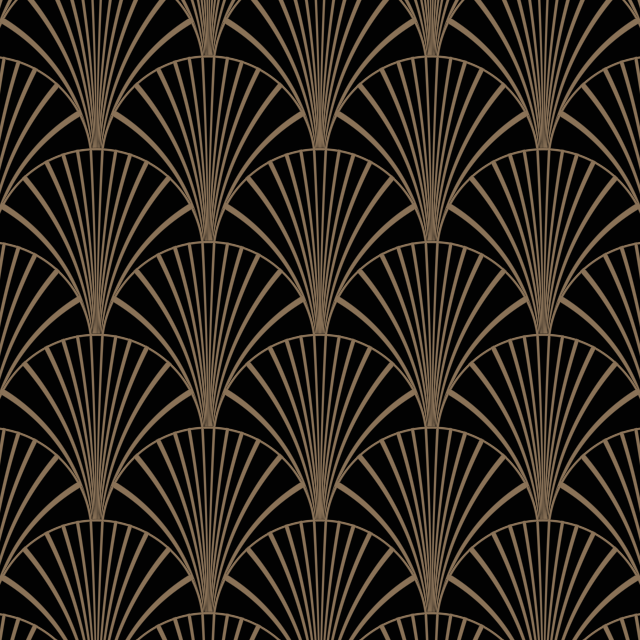
This pattern is drawn by a Shadertoy shader. Its source:

```glsl
// Art deco scallops: bronze fans of curved, tapering spokes on black.
// Each fan is a disc of radius 1; staggered rows are painted from the top
// down, so lower discs hide the feet of the fans above them.

const float DISCS_PER_CANVAS = 6.0;      // disc radii across the canvas
const float COLUMN_STEP = 2.094;
const float ROW_STEP = 0.870;
const vec2 FAN_TOP = vec2(3.0, 4.602);   // crown of one reference fan
const float RIM_HALF_WIDTH = 0.0115;
const int SPOKES = 6;                    // spokes on each side of a fan
const float TIP_X[6] = float[6](0.055, 0.180, 0.315, 0.472, 0.680, 0.885);

const vec3 BLACK = vec3(0.006, 0.006, 0.006);
const vec3 BRONZE = vec3(0.54, 0.447, 0.343);

// Antialiased coverage of the region where dist < 0
float coverage(float dist, float blur) {
    return 1.0 - smoothstep(-blur, blur, dist);
}

// Distance to the circle through a and b that bows by sag to the left of a->b
float bowDistance(vec2 p, vec2 a, vec2 b, float sag) {
    vec2 chord = b - a;
    float len = length(chord);
    float radius = (0.25 * len * len + sag * sag) / (2.0 * sag);
    vec2 side = vec2(chord.y, -chord.x) / len;
    vec2 center = 0.5 * (a + b) + side * (radius - sag);
    return abs(length(p - center) - radius);
}

// Coverage of the mirrored spokes; p is measured from the foot of the fan
float spokes(vec2 p, float blur) {
    p.x = abs(p.x);
    float ink = 0.0;
    for (int i = 0; i < SPOKES; i++) {
        float x = TIP_X[i];
        vec2 foot = vec2(0.06 * x, 0.0);
        vec2 tip = vec2(x, 2.0 * ROW_STEP - 1.0 + sqrt(1.0 - x * x));
        float taper = clamp(p.y / tip.y, 0.0, 1.0);
        float halfWidth = mix(0.006, 0.0125 + 0.0032 * float(i), taper);
        float dist = bowDistance(p, foot, tip, 0.19 * (tip.x - foot.x));
        ink = max(ink, coverage(dist - halfWidth, blur));
    }
    return ink;
}

// Lays one fan over the ink below it; p is measured from the crown
float paintFan(float below, vec2 p, float blur) {
    float edge = length(p + vec2(0.0, 1.0)) - 1.0;
    float rim = coverage(abs(edge) - RIM_HALF_WIDTH, blur);
    float fan = max(rim, spokes(p + vec2(0.0, 2.0 * ROW_STEP), blur));
    return mix(below, fan, coverage(edge - RIM_HALF_WIDTH, blur));
}

void mainImage(out vec4 fragColor, in vec2 fragCoord) {
    vec2 p = fragCoord / iResolution.y * DISCS_PER_CANVAS - FAN_TOP;
    float blur = 0.8 * DISCS_PER_CANVAS / iResolution.y;
    float firstRow = floor(p.y / ROW_STEP);

    // Rows whose discs can reach this point, highest first
    float ink = 0.0;
    for (int i = 3; i >= 0; i--) {
        float row = firstRow + float(i);
        float shift = 0.5 * mod(row, 2.0);
        float column = fract(p.x / COLUMN_STEP + shift + 0.5) - 0.5;
        vec2 local = vec2(column * COLUMN_STEP, p.y - row * ROW_STEP);
        ink = paintFan(ink, local, blur);
    }
    fragColor = vec4(mix(BLACK, BRONZE, ink), 1.0);
}
```
